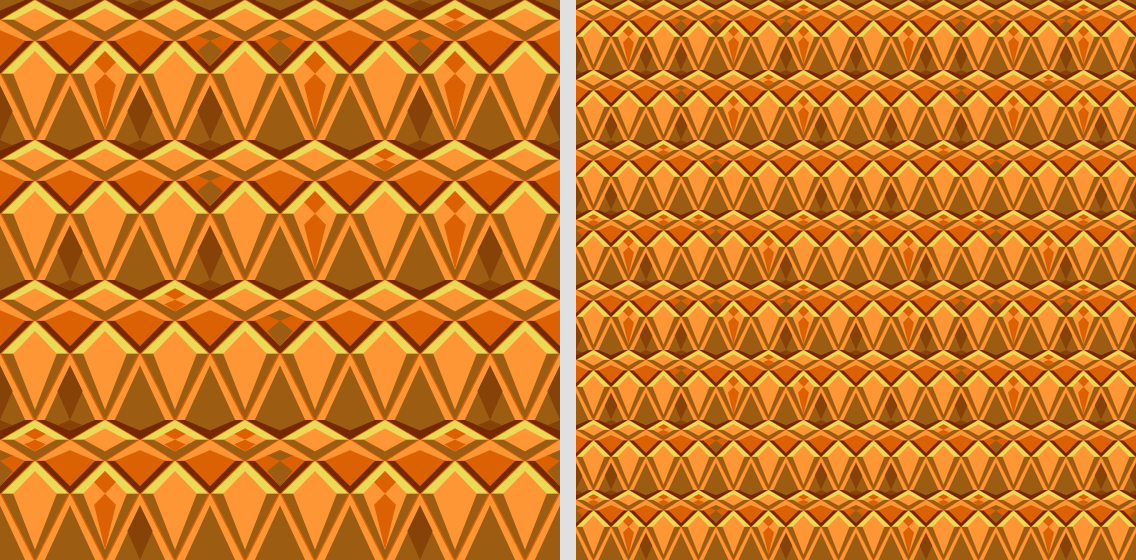
Left: one tile. Right: repeated 2 by 2.
This pattern is drawn by a three.js fragment shader. Its source:

```glsl
// Interlocking bands of faceted kites, 8 columns by 4 rows, in amber tones.
// Each row has four staggered bands of kites with two-tone rims; a hash on
// the wrapped cell index gives some kites an hourglass mark.
#define COLUMNS 8.0
#define ROWS 4.0
#define MARK_ODDS 0.28
#define SEAM 0.023
#define LIGHT vec3(1.00, 0.59, 0.21)
#define BROWN vec3(0.61, 0.36, 0.07)
#define ORANGE vec3(0.86, 0.38, 0.01)
#define YELLOW vec3(0.92, 0.85, 0.34)
#define DARK vec3(0.46, 0.16, 0.00)
#define UMBER vec3(0.53, 0.26, 0.03)

varying vec2 vUv;

float hash(vec2 cell, float seed) {
  return fract(sin(dot(cell, vec2(12.99, 78.23)) + seed * 37.72) * 4375.85);
}

// Signed distance to a kite; y runs down, reach is its height above and below
float kite(vec2 p, float halfWidth, vec2 reach) {
  vec2 slope = 1.0 / vec2(halfWidth, p.y < 0.0 ? reach.x : reach.y);
  return (dot(abs(p), slope) - 1.0) / length(slope);
}

float cover(float dist, float blur) {
  return clamp(0.5 - dist / blur, 0.0, 1.0);
}

// Two kites that meet at the middle; waist places the widest point of each
float hourglass(vec2 p, float halfWidth, vec2 reach, vec2 waist) {
  vec2 near = reach * waist;
  vec2 far = reach - near;
  float upper = kite(p + vec2(0.0, near.x), halfWidth, vec2(far.x, near.x));
  float lower = kite(p - vec2(0.0, near.y), halfWidth, vec2(near.y, far.y));
  return min(upper, lower);
}

// One band of kites; reach, rim and waist hold the upper and lower values
void band(inout vec3 color, vec2 p, float seed, float top, vec2 reach, vec2 rim,
          float coreWidth, vec2 waist, vec3 rimTop, vec3 rimBottom, vec3 core,
          vec3 mark, float blur) {
  float rowHeight = COLUMNS / ROWS;
  p.y -= top;
  vec2 cell = floor(p / vec2(1.0, rowHeight));
  vec2 q = p - cell * vec2(1.0, rowHeight) - vec2(0.5, reach.x);
  cell = mod(cell, vec2(COLUMNS, ROWS));
  vec2 coreReach = reach - rim;

  // Rim, core and occasional mark
  vec3 rimColor = mix(rimBottom, rimTop, cover(q.y, blur));
  color = mix(color, rimColor, cover(kite(q, 0.5 - SEAM, reach), blur));
  color = mix(color, core, cover(kite(q, coreWidth, coreReach), blur));
  float marked = step(hash(cell, seed), MARK_ODDS);
  float glass = hourglass(q, coreWidth * 0.5, coreReach, waist);
  color = mix(color, mark, marked * cover(glass, blur));
}

void main() {
  vec2 p = vec2(vUv.x, 1.0 - vUv.y) * COLUMNS;
  vec2 shifted = p + vec2(0.5, 0.0);
  float blur = fwidth(vUv.x) * COLUMNS;

  // Heights of the four zigzag strips that the kites share
  vec4 strip = vec4(0.281, 0.302, 0.469, 0.948);
  float second = strip.x;
  float third = second + strip.y;
  float fourth = third + strip.z;

  vec3 color = ORANGE;
  // Small pale kites
  band(color, p, 1.0, 0.0, strip.xy, vec2(0.12, 0.135), 0.305, vec2(0.5, 0.4),
       YELLOW, BROWN, LIGHT, ORANGE, blur);
  // Orange kites, half a column aside
  band(color, shifted, 2.0, second, strip.yz, vec2(0.15, 0.105), 0.36, vec2(0.5, 0.4),
       LIGHT, DARK, ORANGE, BROWN, blur);
  // Large pale kites
  band(color, p, 3.0, third, strip.zw, vec2(0.146, 0.146), 0.312, vec2(0.5, 0.2),
       YELLOW, BROWN, LIGHT, ORANGE, blur);
  // Large brown kites, half a column aside
  band(color, shifted, 4.0, fourth, strip.wx, vec2(0.167, 0.13), 0.36, vec2(0.53, 0.5),
       LIGHT, DARK, BROWN, UMBER, blur);

  gl_FragColor = vec4(color, 1.0);
}
```
